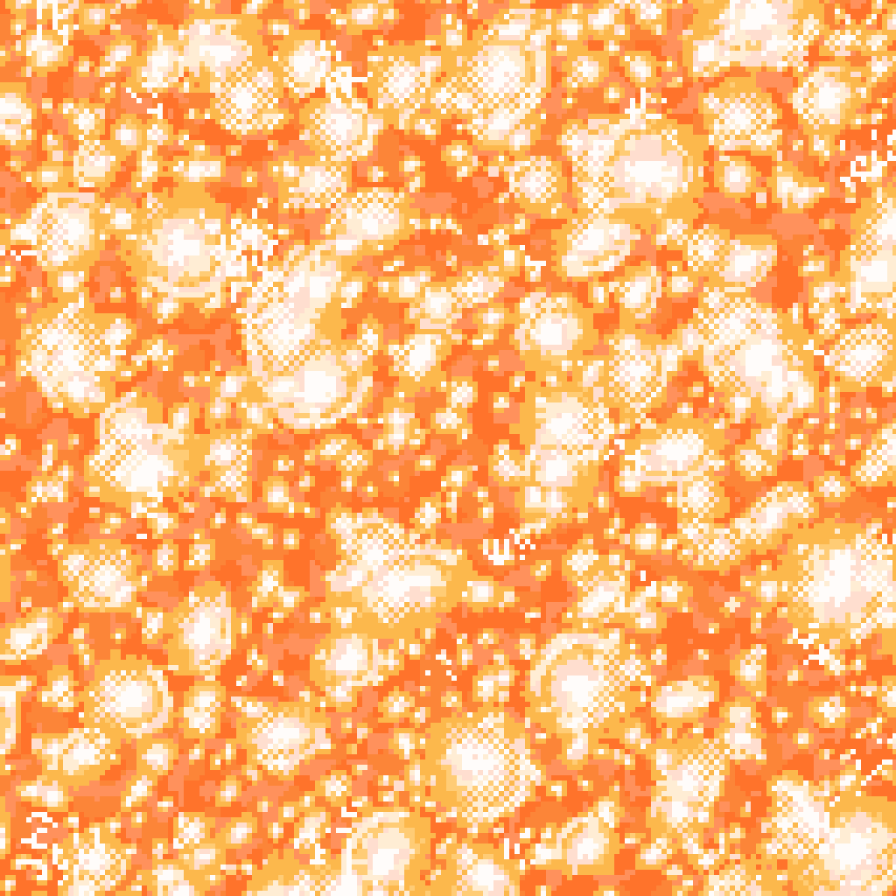
This texture is drawn by a Shadertoy shader. Its source:

```glsl
// Dithered pixel mosaic of pale, gold-rimmed bubbles crowded over hot orange.

const float CELLS = 170.66667; // mosaic cells per canvas height

const vec3 DEEP_ORANGE = vec3(1.00, 0.45, 0.17);
const vec3 ORANGE      = vec3(0.99, 0.52, 0.22);
const vec3 SALMON      = vec3(1.00, 0.57, 0.36);
const vec3 GOLD        = vec3(0.99, 0.72, 0.30);
const vec3 LIGHT_GOLD  = vec3(1.00, 0.80, 0.46);
const vec3 CREAM       = vec3(1.00, 0.93, 0.83);
const vec3 BLUSH       = vec3(1.00, 0.87, 0.81);
const vec3 WHITE       = vec3(1.00, 0.99, 0.98);

vec2 hash2(vec2 p) {
    vec3 q = fract(p.xyx * vec3(0.1031, 0.1030, 0.0973));
    q += dot(q, q.yzx + 33.33);
    return fract((q.xx + q.yz) * q.zy);
}

float cornerGradient(vec2 corner, vec2 offset) {
    float angle = 6.2832 * hash2(corner).x;
    return dot(vec2(cos(angle), sin(angle)), offset);
}

float gradientNoise(vec2 p) {
    vec2 i = floor(p), f = p - i;
    vec2 u = f * f * f * (f * (f * 6.0 - 15.0) + 10.0);
    vec2 e = vec2(1.0, 0.0);
    float low  = mix(cornerGradient(i, f), cornerGradient(i + e, f - e), u.x);
    float high = mix(cornerGradient(i + e.yx, f - e.yx),
                     cornerGradient(i + e.xx, f - e.xx), u.x);
    return mix(low, high, u.y);
}

// Highest bubble of one size: 1 at a centre, 0 at a rim, negative outside.
float bubbles(vec2 p, float count, float radius, float chance, float crescent, float seed) {
    vec2 g = p * count, home = floor(g);
    float height = -1.0;
    for (int y = -1; y <= 1; y++)
    for (int x = -1; x <= 1; x++) {
        vec2 id = home + vec2(x, y);
        vec2 pick = hash2(id + seed + 57.3);
        if (pick.x > chance) continue;
        vec2 form = hash2(id + seed + 131.7);

        // Slightly stretched along the rising diagonal
        vec2 d = g - id - hash2(id + seed);
        float angle = 0.8 + 1.4 * (form.x - 0.5);
        float stretch = 1.0 + 0.32 * form.y * form.y;
        float c = cos(angle), s = sin(angle);
        d = vec2(c * d.x + s * d.y, c * d.y - s * d.x) * vec2(1.0 / stretch, stretch);

        float len = length(d);
        float dist = len / (radius * mix(0.75, 1.25, pick.x / chance));
        float side = sign(pick.y - 0.5) * d.y / max(len, 1e-4);
        float ring = smoothstep(0.66, 0.74, dist) - smoothstep(0.88, 0.96, dist);
        height = max(height, 1.0 - dist + crescent * ring * smoothstep(0.1, 0.5, side));
    }
    return height;
}

float bubbleField(vec2 p) {
    float height = bubbles(p, 6.0, 0.35, 0.7, 0.45, 11.0);
    height = max(height, bubbles(p, 10.0, 0.37, 0.6, 0.40, 23.0));
    height = max(height, bubbles(p, 18.0, 0.36, 0.7, 0.0, 37.0));
    return max(height, bubbles(p, 32.0, 0.29, 0.8, 0.0, 53.0));
}

vec3 palette(float tone, float patchTone, float depth) {
    if (tone > 0.72) return WHITE;
    if (tone > 0.48) return patchTone > 0.0 ? CREAM : BLUSH;
    if (tone > 0.37) return LIGHT_GOLD;
    if (tone > 0.02) return GOLD;
    if (patchTone > 0.13) return SALMON;
    return depth > 0.0 ? ORANGE : DEEP_ORANGE;
}

vec3 cellColor(vec2 cell) {
    vec2 p = (cell + 0.5) / CELLS;
    vec2 warp = vec2(gradientNoise(p * 14.0), gradientNoise(p * 14.0 + 40.0));
    float tone = bubbleField(p + 0.012 * warp);

    // Grain and patches of checkerboard dither
    tone += 0.20 * gradientNoise(p * 60.0) + 0.14 * (hash2(cell + 7.0).x - 0.5);
    float checker = mod(cell.x + cell.y, 2.0) - 0.5;
    float dither = smoothstep(-0.05, 0.15, gradientNoise(p * 12.0 + 90.0));
    tone += 0.30 * checker * dither * smoothstep(0.1, 0.35, tone);

    // Ragged, mostly upright white flecks
    float fleck = abs(gradientNoise(p * vec2(46.0, 28.0) + 17.0));
    float fleckArea = gradientNoise(p * 9.0 + 63.0);
    if (fleck < 0.07 && fleckArea > 0.34) tone = 1.0;

    return palette(tone, gradientNoise(p * 38.0 + 25.0), gradientNoise(p * 22.0 + 71.0));
}

void mainImage(out vec4 fragColor, in vec2 fragCoord) {
    // Blend cells by how much of the pixel each one covers
    float pixel = CELLS / iResolution.y;
    vec2 p = fragCoord * pixel;
    vec2 first = floor(p - 0.5 * pixel);
    vec2 upper = clamp((p + 0.5 * pixel - first - 1.0) / pixel, 0.0, 1.0);
    vec3 color = vec3(0.0);
    float total = 0.0;
    for (int y = 0; y <= 1; y++)
    for (int x = 0; x <= 1; x++) {
        vec2 cover = mix(1.0 - upper, upper, vec2(x, y));
        float weight = cover.x * cover.y;
        if (weight < 0.01) continue;
        color += weight * cellColor(first + vec2(x, y));
        total += weight;
    }
    fragColor = vec4(color / total, 1.0);
}
```
